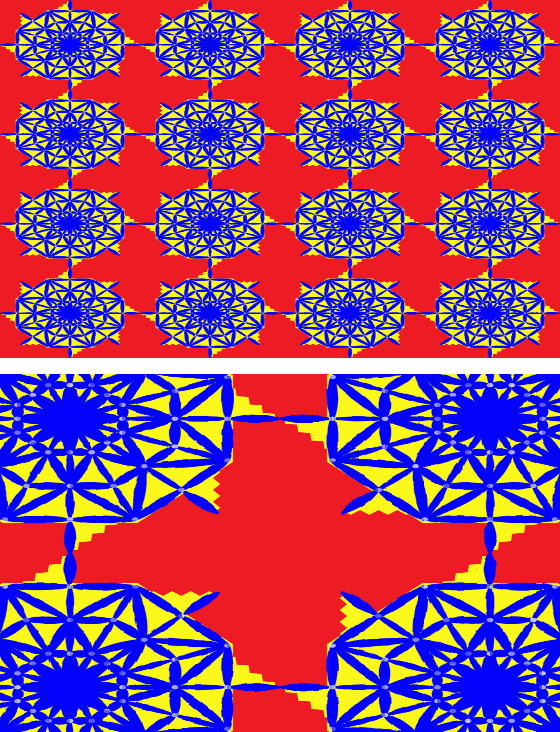
Top, the full canvas; bottom, a detail of the centre.
This pattern is drawn by a WebGL 2 fragment shader. Its source:

```glsl
#version 300 es
precision highp float;
// Four by four eightfold blue and yellow lattice medallions on red.
uniform vec2 u_resolution;
out vec4 outColor;

const vec2 REPEATS = vec2(4.0, 4.0);
const vec2 GRAIN = vec2(256.0, 164.0);
const float SECTOR = 0.78539816;
const float CORNER_SLOPE = 0.41421356;
const float RING_STEP = 0.125;
const float RIM = 0.388;

const vec3 RED = vec3(0.93, 0.11, 0.14);
const vec3 BLUE = vec3(0.01, 0.01, 0.99);
const vec3 YELLOW = vec3(0.98, 0.97, 0.10);
const vec3 PALE = vec3(0.86, 0.86, 0.88);

float hash(vec2 p) {
  vec3 q = fract(vec3(p.xyx) * 0.1031);
  q += dot(q, q.yzx + 33.33);
  return fract((q.x + q.y) * q.z);
}

float cover(float d, float soft) {
  return 1.0 - smoothstep(-soft, soft, d);
}

// Lens-shaped stroke, thick in the middle and thin at both ends.
float vein(vec2 p, vec2 a, vec2 b, float halfWidth) {
  vec2 along = b - a;
  float t = clamp(dot(p - a, along) / dot(along, along), 0.0, 1.0);
  return length(p - a - along * t) - halfWidth * mix(0.4, 1.0, 4.0 * t * (1.0 - t));
}

// Turn the point into one of eight equal sectors, keeping its handedness.
vec2 foldSector(vec2 p) {
  float angle = atan(p.y, p.x + 1e-7);
  angle -= SECTOR * floor(angle / SECTOR + 0.5);
  return length(p) * vec2(cos(angle), sin(angle));
}

// Blue strokes: spokes, octagon sides and alternating chevrons.
float lattice(vec2 p) {
  float d = length(p) - 0.035;
  for (int i = 0; i < 3; i++) {
    float inner = RING_STEP * float(i);
    float outer = inner + RING_STEP;
    vec2 innerCorner = vec2(inner, inner * CORNER_SLOPE);
    vec2 outerCorner = vec2(outer, outer * CORNER_SLOPE);
    vec2 innerMid = vec2(inner, 0.0);
    vec2 outerMid = vec2(outer, 0.0);
    float spokeWidth = i == 0 ? 0.021 : 0.010;
    d = min(d, vein(p, innerMid, outerMid, spokeWidth));
    d = min(d, vein(p, innerCorner, outerCorner, 0.010));
    d = min(d, vein(p, outerMid, outerCorner, 0.014));
    if (i == 1) d = min(d, vein(p, innerCorner, outerMid, 0.014));
    if (i == 2) d = min(d, vein(p, innerMid, outerCorner, 0.014));
  }
  return min(d, vein(p, vec2(RIM, 0.0), vec2(0.495, 0.0), 0.015));
}

// Bright points where the strokes meet.
float nodes(vec2 p, float radius) {
  float d = 1.0;
  for (int i = 1; i < 4; i++) {
    float ring = RING_STEP * float(i);
    d = min(d, length(p - vec2(ring, 0.0)));
    d = min(d, length(p - vec2(ring, ring * CORNER_SLOPE)));
  }
  return d - radius;
}

// Jagged leaf on the counterclockwise side of each arm.
float leaf(vec2 p) {
  float teeth = abs(fract((p.x - p.y) * 16.0) - 0.5) * 0.035;
  float slope = (p.x - RIM + p.y - 0.118) * 0.7071 + teeth;
  return max(max(slope, -p.y), RIM - 0.01 - p.x);
}

void main() {
  vec2 uv = gl_FragCoord.xy / u_resolution;
  vec2 cell = fract(uv * REPEATS) - 0.5;
  vec2 pixel = REPEATS / u_resolution;
  float soft = 0.3 * (pixel.x + pixel.y);

  vec2 arm = foldSector(cell);
  vec2 mirrored = vec2(arm.x, abs(arm.y));
  float grain = hash(mod(floor(uv * GRAIN), GRAIN));

  // Yellow ground of the medallion with its leaves.
  float body = min(mirrored.x - RIM, leaf(arm));
  vec3 color = mix(RED, YELLOW, cover(body, soft));

  // Blue lattice, with slightly uneven edges.
  float strokes = lattice(mirrored) + (grain - 0.5) * 0.003;
  color = mix(color, BLUE, cover(strokes, soft));

  // Pale worn specks.
  float specks = cover(nodes(mirrored, 0.008), soft);
  color = mix(color, PALE, specks * mix(0.3, 0.9, grain));

  outColor = vec4(color, 1.0);
}
```
